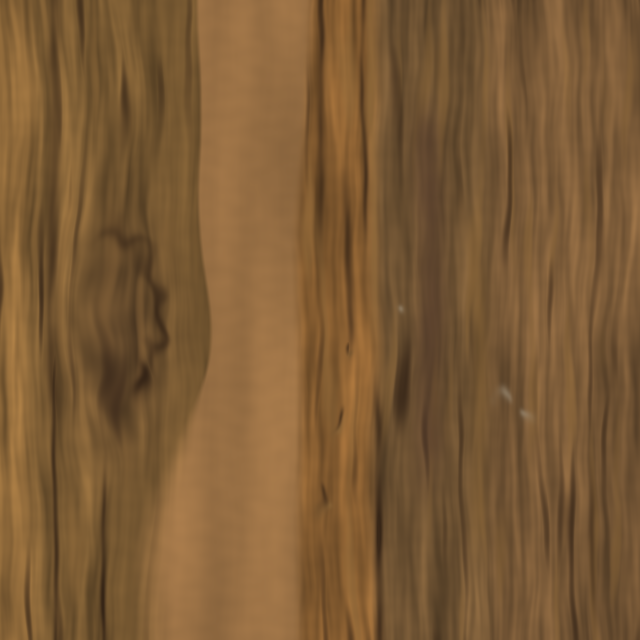
A Shadertoy shader for this texture:

```glsl
// Walnut board: vertical bands of heartwood around a pale, smooth sapwood strip.
// Stretched gradient noise makes broken streaks that bend around a knot; veins,
// a curved knot rim, pin knots and pale flecks are layered over it.

const vec3 OLIVE   = vec3(0.470, 0.350, 0.195);
const vec3 SAPWOOD = vec3(0.605, 0.442, 0.270);
const vec3 AMBER   = vec3(0.500, 0.345, 0.180);
const vec3 UMBER   = vec3(0.425, 0.318, 0.195);
const vec3 RUSSET  = vec3(0.455, 0.335, 0.208);
const vec3 HONEY   = vec3(0.545, 0.400, 0.220);
const vec3 PLUM    = vec3(0.300, 0.210, 0.155);
const vec3 BARK    = vec3(0.180, 0.120, 0.075);
const vec3 FLECK   = vec3(0.620, 0.560, 0.470);
const vec2 KNOT    = vec2(0.185, 0.470);

vec2 hash2(vec2 p) {
    vec3 q = fract(vec3(p.xyx) * vec3(0.1031, 0.1030, 0.0973));
    q += dot(q, q.yzx + 33.33);
    return fract((q.xx + q.yz) * q.zy);
}

float corner(vec2 cell, vec2 offset) {
    float angle = 6.28319 * hash2(cell).x;
    return dot(vec2(cos(angle), sin(angle)), offset);
}

float gradientNoise(vec2 p) {
    vec2 i = floor(p), f = fract(p);
    vec2 w = f * f * f * (f * (f * 6.0 - 15.0) + 10.0);
    vec2 e = vec2(0.0, 1.0);
    float low  = mix(corner(i, f), corner(i + e.yx, f - e.yx), w.x);
    float high = mix(corner(i + e, f - e), corner(i + e.yy, f - e.yy), w.x);
    return mix(low, high, w.y);
}

// Noise drawn out along the board
float grain(vec2 p, float across, float along, float seed) {
    return gradientNoise(p * vec2(across, along) + seed * vec2(17.3, 9.7));
}

float bump(float x, float center, float width) {
    float d = (x - center) / width;
    return exp(-d * d);
}

float blob(vec2 p, vec2 center, vec2 size) {
    vec2 d = (p - center) / size;
    return exp(-dot(d, d));
}

float step2(float x, float edge, float soft) {
    return smoothstep(edge - soft, edge + soft, x);
}

// Wandering vertical line of uneven pressure that fades out at both ends
float vein(vec2 p, float x, float width, float bottom, float top, float seed) {
    float path = x + 0.014 * gradientNoise(vec2(p.y * 3.0, seed))
               + 0.004 * gradientNoise(vec2(p.y * 13.0, seed));
    float ends = step2(p.y, bottom, 0.06) * (1.0 - step2(p.y, top, 0.06));
    return bump(p.x, path, width) * ends * (0.75 + 0.9 * gradientNoise(vec2(p.y * 9.0, seed + 5.5)));
}

// Spreads the grain sideways around the knot and lets it wander
vec2 bendGrain(vec2 p, float lens) {
    p.x -= 0.5 * (p.x - KNOT.x) * lens;
    p.x += 0.018 * grain(p, 3.0, 2.2, 1.0) + 0.010 * grain(p, 11.0, 5.0, 2.0);
    p.x += 0.004 * grain(p, 30.0, 13.0, 15.0) + 0.022 * lens * grain(p, 20.0, 9.0, 3.0);
    return p;
}

void mainImage(out vec4 fragColor, in vec2 fragCoord) {
    vec2 uv = fragCoord / iResolution.xy;
    float lens = blob(uv, KNOT, vec2(0.085, 0.200));
    vec2 p = bendGrain(uv, lens);

    // Sapwood strip: crisp wavy left edge that softens toward the bottom
    float leftEdge = 0.312 + 0.016 * bump(uv.y, 0.49, 0.12)
                   - 0.08 * (1.0 - smoothstep(0.08, 0.46, uv.y))
                   + 0.010 * gradientNoise(vec2(uv.y * 6.0, 3.5));
    float rightEdge = 0.465 + 0.025 * smoothstep(0.6, 1.0, uv.y)
                    + 0.008 * gradientNoise(vec2(uv.y * 4.0, 8.5));
    float softness = mix(0.04, 0.004, smoothstep(0.15, 0.42, uv.y));
    float inside = step2(uv.x, leftEdge, softness);
    float heartwood = 1.0 - inside * (1.0 - step2(uv.x, rightEdge, 0.012));

    // Base color of each band
    vec3 color = mix(HONEY, OLIVE, step2(p.x, 0.05, 0.02));
    color = mix(color, SAPWOOD, inside);
    color = mix(color, AMBER, step2(uv.x, rightEdge, 0.012));
    color = mix(color, UMBER, step2(p.x, 0.585, 0.02));
    color = mix(color, RUSSET, step2(p.x, 0.760, 0.025));

    // Grain in octaves, calm in sapwood and along its left border
    float calm = heartwood * (1.0 - 0.65 * bump(uv.x, leftEdge - 0.03, 0.035));
    float broad = grain(p, 13.0, 1.3, 4.0) + 0.9 * grain(p, 32.0, 3.0, 5.0);
    float fine = grain(p, 66.0, 5.0, 6.0) + 0.6 * grain(p, 125.0, 11.0, 7.0);
    color *= 1.0 + (0.05 + calm) * (0.27 * broad + 0.26 * fine);
    color *= 1.0 + 0.035 * grain(uv, 30.0, 50.0, 8.0) + 0.12 * grain(uv, 7.0, 3.0, 9.0);
    color *= 1.0 + 0.16 * (1.0 - heartwood) * grain(p, 17.0, 1.5, 16.0);
    color *= 1.0 + 0.45 * lens * grain(p, 38.0, 15.0, 17.0);

    // Sparse short streaks, light then dark
    float light = smoothstep(0.12, 0.5, grain(p, 50.0, 4.0, 10.0));
    float ink = smoothstep(0.14, 0.55, grain(p, 56.0, 4.5, 11.0))
              * step2(grain(p, 9.0, 3.0, 18.0), 0.0, 0.25);
    color = mix(color, HONEY, 0.5 * calm * light);
    color = mix(color, BARK, 0.75 * calm * ink);

    // Soft plum shadow and honey ribbons in the dark heartwood
    color = mix(color, PLUM, 0.8 * vein(uv, 0.668, 0.022, 0.25, 0.82, 2.5));
    color = mix(color, HONEY, 0.7 * vein(uv, 0.748, 0.012, 0.15, 0.63, 6.5));
    color = mix(color, HONEY, 0.7 * vein(uv, 0.578, 0.005, 0.50, 1.10, 12.5));

    // Dark veins
    float dark = vein(uv, 0.085, 0.004, -0.2, 0.45, 1.5);
    dark = max(dark, 0.7 * vein(uv, 0.085, 0.009, 0.35, 1.2, 4.5));
    dark = max(dark, vein(uv, 0.162 + 0.1 * uv.y * uv.y, 0.004, -0.2, 0.26, 7.5));
    dark = max(dark, 0.7 * vein(uv, 0.500, 0.005, 0.60, 1.2, 3.5));
    dark = max(dark, 0.8 * vein(uv, 0.545, 0.006, 0.45, 0.70, 9.5));
    dark = max(dark, 0.8 * vein(uv, 0.566, 0.004, 0.62, 1.2, 10.5));
    dark = max(dark, vein(uv, 0.593, 0.006, -0.2, 0.38, 11.5));
    dark = max(dark, 0.7 * vein(uv, 0.925, 0.005, 0.02, 0.26, 13.5));

    // Knot: dark heart and broken curved rim
    vec2 ragged = uv + 0.03 * vec2(grain(uv, 28.0, 20.0, 13.0), grain(uv, 28.0, 20.0, 14.0));
    vec2 rimOffset = (ragged - vec2(0.178, 0.500)) / vec2(0.072, 0.140);
    float rim = bump(length(rimOffset), 1.0, 0.11) * (0.75 + grain(uv, 12.0, 14.0, 12.0));
    dark = max(dark, 0.85 * rim * smoothstep(-0.1, 0.9, rimOffset.x + 0.6 * rimOffset.y));
    dark = max(dark, blob(ragged, vec2(0.215, 0.415), vec2(0.013, 0.030)));
    color = mix(color, PLUM, 0.3 * lens);

    // Pin knots and pale mineral flecks
    for (float i = 0.0; i < 3.0; i++) {
        vec2 pin = vec2(0.51 + 0.022 * i, 0.21 + 0.12 * i);
        color = mix(color, HONEY, 0.7 * blob(ragged, pin, vec2(0.010, 0.008)));
        dark = max(dark, 0.7 * blob(ragged, pin + vec2(-0.006, 0.014), vec2(0.006, 0.014)));
        vec2 spot = vec2(0.63, 0.28) + vec2(0.22, 0.36) * hash2(vec2(i * 7.0 + 3.0, 21.0));
        color = mix(color, FLECK, 0.6 * blob(ragged, spot, vec2(0.008, 0.010)));
    }
    fragColor = vec4(mix(color, BARK, 0.85 * clamp(dark, 0.0, 1.0)), 1.0);
}
```
